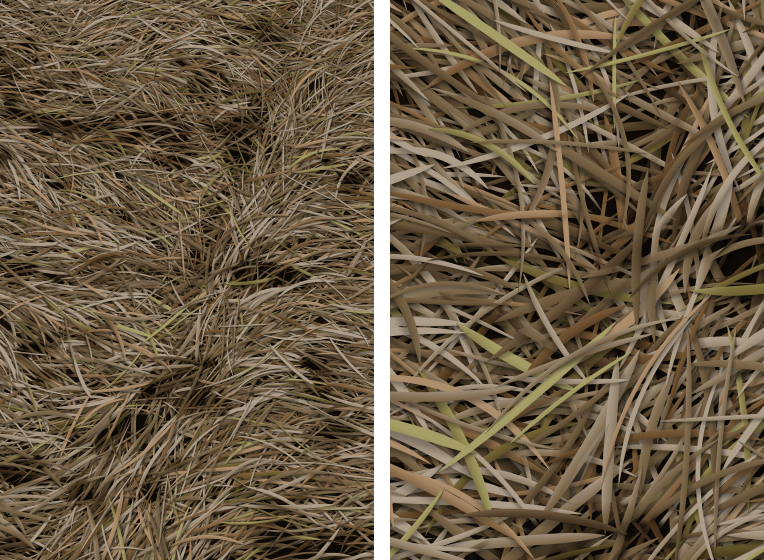
Left, the full canvas; right, a detail of the centre.
A WebGL 1 fragment shader for this texture:

```glsl
precision highp float;
// Wind-flattened dry grass: many layers of curved, tapered blades scattered
// on jittered grids. A flow field combs them over mounds and away from a
// diagonal crease; soft contact shadows and noise patches open dark gaps.

uniform vec2 u_resolution;

const int LAYERS = 46;
const float CELL = 0.085;

const vec3 SOIL = vec3(0.065, 0.045, 0.032);
const vec3 UMBER = vec3(0.26, 0.195, 0.12);
const vec3 STRAW = vec3(0.46, 0.38, 0.265);
const vec3 BLEACHED = vec3(0.68, 0.62, 0.545);
const vec3 OLIVE_TINT = vec3(0.93, 1.0, 0.62);
const vec3 RUST_TINT = vec3(1.0, 0.87, 0.72);

vec4 hash4(vec2 p) {
  vec4 h = fract(p.xyxy * vec4(0.1031, 0.1030, 0.0973, 0.1099));
  h += dot(h, h.wzxy + 33.33);
  return fract((h.xxyz + h.yzzw) * h.zywx);
}

float valueNoise(vec2 p) {
  vec2 i = floor(p);
  vec2 f = fract(p);
  f = f * f * (3.0 - 2.0 * f);
  float low = mix(hash4(i).x, hash4(i + vec2(1.0, 0.0)).x, f.x);
  float high = mix(hash4(i + vec2(0.0, 1.0)).x, hash4(i + 1.0).x, f.x);
  return mix(low, high, f.y);
}

// Ground coordinates: features shrink gently toward the top.
vec2 toGround(vec2 p) {
  return vec2((p.x - 0.33) * (0.85 + 0.6 * p.y), p.y * (0.85 + 0.3 * p.y));
}

// Signed horizontal distance from the crease, positive on its right.
float creaseDistance(vec2 g) {
  return g.x - (-0.068 + 0.07 * g.y + 0.24 * g.y * g.y);
}

// Combing direction of the grass, in radians.
float flowAngle(vec2 g, float d) {
  float left = -0.36 + 0.3 * sin(18.0 * g.y + 5.0 * g.x - 0.3);
  float steep = smoothstep(-0.28, -0.05, d) * (1.0 - smoothstep(0.2, 0.4, g.y));
  left = mix(left, 1.05, steep);
  float right = mix(1.0, -0.1, smoothstep(0.0, 0.28, d));
  right += 0.12 * sin(9.0 * g.x - 14.0 * g.y) + 0.25 * smoothstep(0.5, 0.9, g.y);
  float mounds = 0.05 + 0.35 * sin(11.0 * g.x + 9.0 * g.y);
  float angle = mix(left, right, smoothstep(-0.02, 0.02, d));
  return mix(angle, mounds, smoothstep(0.92, 1.02, g.y));
}

// Darkness of the hollows, 0 open to 1 deep.
float hollows(vec2 g, float d) {
  float n = 0.65 * valueNoise(g * vec2(9.0, 16.0) + 3.7)
          + 0.35 * valueNoise(g * vec2(24.0, 38.0) + 11.2);
  float crease = exp(-d * d / 0.0016) * smoothstep(0.2, 0.55, g.y)
               * (1.0 - smoothstep(0.88, 1.0, g.y));
  return clamp(smoothstep(0.5, 0.85, n) + crease * (0.25 + 0.8 * n), 0.0, 1.0);
}

vec3 grassRamp(float tone) {
  vec3 c = mix(SOIL, UMBER, smoothstep(0.0, 0.35, tone));
  c = mix(c, STRAW, smoothstep(0.3, 0.68, tone));
  return mix(c, BLEACHED, smoothstep(0.62, 1.0, tone));
}

// Lays one blade over the colour beneath it.
vec3 layBlade(vec3 under, vec2 g, vec2 root, vec4 r, float depth, float shade, float px) {
  vec4 s = fract(r.zwxy * 57.0);
  vec2 q = g - root;
  float halfLength = CELL * mix(0.5, 0.95, r.z);
  if (dot(q, q) > halfLength * halfLength * 1.2) return under;

  // Local frame, x along the blade and y across its bent spine.
  float d = creaseDistance(root);
  float stray = 2.0 * r.w - 1.0;
  float spread = 0.25 + 0.35 * exp(-d * d / 0.008);
  float angle = flowAngle(root, d) + spread * stray + 0.7 * stray * stray * stray;
  vec2 dir = vec2(cos(angle), sin(angle));
  float u = dot(q, dir) / halfLength;
  if (abs(u) >= 1.0) return under;
  float bend = mix(-0.3, 0.12, s.x);
  float y = dot(q, vec2(-dir.y, dir.x)) - bend * u * u * halfLength;

  float width = mix(0.0014, 0.0038, s.y * s.y) * (1.0 - u * u * u * u);
  float cover = clamp((width - abs(y)) / px + 0.5, 0.0, 1.0) * min(1.0, 2.0 * width / px);
  float present = smoothstep(-0.1, 0.1, s.z - 0.75 * shade + 0.1);
  float contact = 1.0 - smoothstep(0.0, 2.5 * width + 0.0002, abs(y + width));

  float tone = 0.56 + 0.28 * depth + 0.5 * (s.w - 0.5) - 0.25 * shade;
  tone += 0.09 * clamp(y / (width + 0.0002), -1.0, 1.0) + 0.07 * u;
  vec3 tint = mix(vec3(1.0), OLIVE_TINT, step(0.9, r.x) * 0.7);
  tint = mix(tint, RUST_TINT, step(0.82, r.y) * 0.8);
  vec3 shadowed = under * (1.0 - 0.28 * contact * present);
  return mix(shadowed, grassRamp(clamp(tone, 0.0, 1.0)) * tint, cover * present);
}

void main() {
  vec2 p = gl_FragCoord.xy / u_resolution.y;
  vec2 g = toGround(p);
  float px = (0.85 + 0.6 * p.y) / u_resolution.y;
  float shade = hollows(g, creaseDistance(g));
  vec3 color = SOIL * mix(1.2, 0.7, shade);

  for (int layer = 0; layer < LAYERS; layer++) {
    float k = float(layer);
    vec2 offset = k * vec2(0.37, 0.61) + 20.0;
    vec2 home = floor(g / CELL + offset);
    for (int j = -1; j <= 1; j++) {
      for (int i = -1; i <= 1; i++) {
        vec2 id = home + vec2(float(i), float(j));
        vec4 r = hash4(id + k * vec2(17.3, 41.7));
        vec2 root = (id + r.xy - offset) * CELL;
        color = layBlade(color, g, root, r, k / float(LAYERS - 1), shade, px);
      }
    }
  }
  gl_FragColor = vec4(color, 1.0);
}
```
